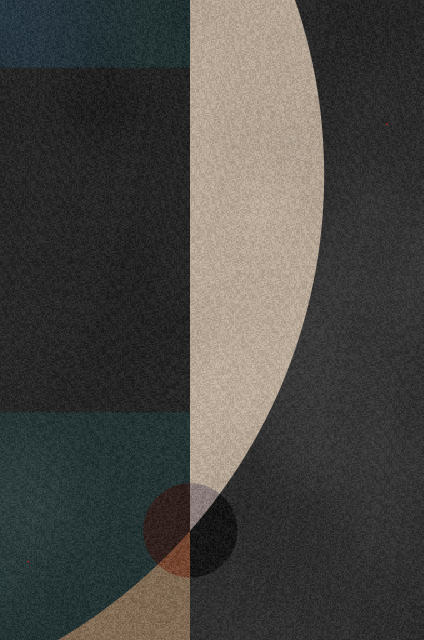
A WebGL 1 fragment shader for this background:

```glsl
precision highp float;

uniform vec2 u_resolution;

// Layout, in units of the canvas height
const float SPLIT_X = 0.2969;
const float BAND_TOP = 0.8945;
const float BAND_BOTTOM = 0.3555;
const vec2 DISC_CENTER = vec2(-0.3359, 0.7266);
const float DISC_RADIUS = 0.8424;
const vec2 SPOT_CENTER = vec2(0.2975, 0.1712);
const float SPOT_RADIUS = 0.0736;
const vec2 SPECK_RIGHT = vec2(0.6048, 0.8060);
const vec2 SPECK_LEFT = vec2(0.0443, 0.1224);
const float SPECK_RADIUS = 0.0012;

// Palette
const vec3 CHARCOAL = vec3(0.182, 0.182, 0.184);
const vec3 BLACK = vec3(0.142, 0.142, 0.145);
const vec3 TEAL = vec3(0.138, 0.198, 0.200);
const vec3 BLUE = vec3(0.140, 0.195, 0.230);
const vec3 CREAM = vec3(0.715, 0.655, 0.590);
const vec3 TAN = vec3(0.500, 0.415, 0.325);
const vec3 MAROON = vec3(0.185, 0.125, 0.115);
const vec3 RUST = vec3(0.460, 0.275, 0.190);
const vec3 MAUVE = vec3(0.545, 0.490, 0.485);
const vec3 INK = vec3(0.090, 0.090, 0.093);
const vec3 RED = vec3(0.800, 0.120, 0.080);

// Texture
const float GRAIN_CELLS = 512.0;
const float GRAIN_AMOUNT = 0.11;
const float MOTTLE_SCALE = 5.0;
const float MOTTLE_AMOUNT = 0.10;
const float GLOW_AMOUNT = 0.045;

float hash(vec2 p) {
  return fract(sin(dot(p, vec2(12.9898, 78.233))) * 43758.5453);
}

float valueNoise(vec2 p) {
  vec2 i = floor(p);
  vec2 f = fract(p);
  f = f * f * (3.0 - 2.0 * f);
  float low = mix(hash(i), hash(i + vec2(1.0, 0.0)), f.x);
  float high = mix(hash(i + vec2(0.0, 1.0)), hash(i + 1.0), f.x);
  return mix(low, high, f.y);
}

float fbm(vec2 p) {
  float sum = 0.0;
  float weight = 0.5;
  for (int i = 0; i < 4; i++) {
    sum += weight * valueNoise(p);
    p = p * 2.03 + 17.0;
    weight *= 0.5;
  }
  return sum;
}

// Coverage of a shape from its signed distance, one pixel soft
float cover(float d) {
  return clamp(0.5 - d * u_resolution.y, 0.0, 1.0);
}

float circle(vec2 p, vec2 center, float radius) {
  return cover(length(p - center) - radius);
}

float glow(vec2 p, vec2 center, vec2 size) {
  vec2 q = (p - center) / size;
  return exp(-dot(q, q));
}

void main() {
  vec2 p = gl_FragCoord.xy / u_resolution.y;
  float right = cover(SPLIT_X - p.x);
  float disc = circle(p, DISC_CENTER, DISC_RADIUS);
  float spot = circle(p, SPOT_CENTER, SPOT_RADIUS);

  // Left panel: black block between two teal bands
  vec3 topBand = mix(BLUE, TEAL, smoothstep(0.05, 0.25, p.x));
  vec3 panel = mix(TEAL, BLACK, cover(BAND_BOTTOM - p.y));
  panel = mix(panel, topBand, cover(BAND_TOP - p.y));

  // Soft light and shade on the dark areas
  float light = glow(p, vec2(0.56, 0.47), vec2(0.18, 0.22));
  light += 0.8 * glow(p, vec2(0.03, 0.22), vec2(0.10, 0.12));
  light += 0.4 * glow(p, vec2(0.06, 0.58), vec2(0.14, 0.15));
  light -= 0.6 * glow(p, vec2(0.16, 0.83), vec2(0.08, 0.07));
  light -= 0.5 * glow(p, vec2(0.56, 0.95), vec2(0.20, 0.14));

  // The split swaps the colours inside and outside the large disc
  vec3 base = mix(mix(TAN, panel, disc), mix(CHARCOAL, CREAM, disc), right);
  vec3 tinted = mix(mix(RUST, MAROON, disc), mix(INK, MAUVE, disc), right);
  float pale = mix(1.0 - disc, disc, right);
  base += GLOW_AMOUNT * light * (1.0 - pale);
  vec3 color = mix(base, tinted, spot);

  // Cloudy mottling and fine grain
  float mottle = fbm(p * MOTTLE_SCALE + 3.0) - 0.47;
  color *= 1.0 + MOTTLE_AMOUNT * mottle * mix(4.0, 1.5, pale);
  float grain = hash(floor(p * GRAIN_CELLS)) - 0.5;
  color += GRAIN_AMOUNT * grain * mix(0.8, 1.1, pale);

  // Tiny red specks
  float specks = circle(p, SPECK_RIGHT, SPECK_RADIUS);
  specks = max(specks, circle(p, SPECK_LEFT, SPECK_RADIUS));
  color = mix(color, RED, specks);

  gl_FragColor = vec4(color, 1.0);
}
```
